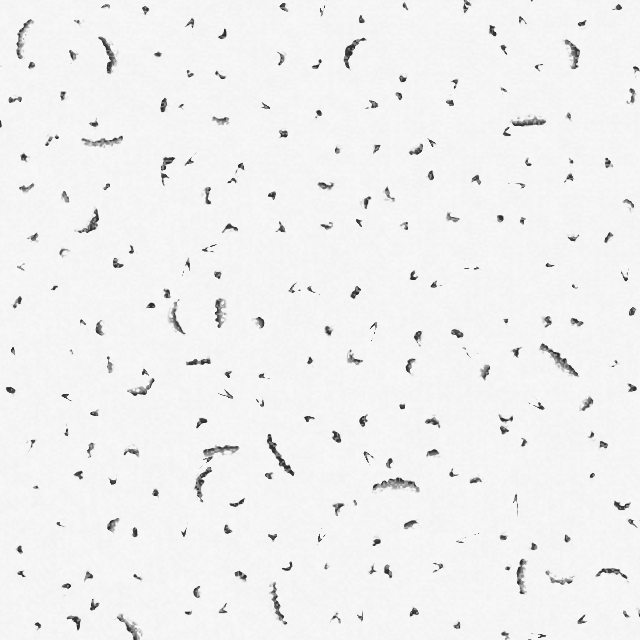
Write a Shadertoy shader that draws this texture.

```glsl
// Pale paper scattered with charcoal specks, short dashes and long bent strokes.
// Each cell of a jittered grid owns one mark: a bent capsule whose rim and
// tone are broken up by value noise, with a dusty smudge along one side.

const float CELLS = 15.0;            // marks across the canvas
const float JITTER = 0.84;           // share of a cell a mark may wander in
const float LONG_SHARE = 0.10;       // share of long strokes
const float DASH_SHARE = 0.30;       // share of short dashes
const float EDGE = 0.0013;           // softness of the rim
const float ROUGHNESS = 0.0068;      // how far noise pushes the rim
const float RIM_SCALE = 190.0;       // noise cells across the canvas
const float GRAIN_SCALE = 330.0;
const float FIBRE_SCALE = 260.0;
const float PAPER_CONTRAST = 0.020;
const vec3 PAPER = vec3(0.962);
const vec3 CHARCOAL = vec3(0.17);

float hash(vec2 p) {
    return fract(sin(dot(p, vec2(127.1, 311.7))) * 43758.5453);
}

float noise(vec2 p) {
    vec2 i = floor(p), f = fract(p);
    f = f * f * (3.0 - 2.0 * f);
    float low = mix(hash(i), hash(i + vec2(1, 0)), f.x);
    float high = mix(hash(i + vec2(0, 1)), hash(i + vec2(1, 1)), f.x);
    return mix(low, high, f.y);
}

// Amount of charcoal that the mark of one cell leaves at uv
float markInk(vec2 uv, vec2 cell, float rim, float grain, float edge) {
    vec2 wander = vec2(hash(cell + 3.1), hash(cell + 17.7)) - 0.5;
    vec2 p = uv - (cell + 0.5 + JITTER * wander) / CELLS;

    // Kind of mark: speck, dash or long stroke
    float kind = hash(cell + 41.3);
    float size = hash(cell + 59.9);
    float halfLength = mix(0.0003, 0.0024, size);
    float radius = mix(0.0029, 0.0044, hash(cell + 67.2));
    float bend = hash(cell + 83.4) - 0.5;
    float dust = 0.25;
    if (kind < LONG_SHARE) {
        halfLength = mix(0.017, 0.033, size);
        radius *= 1.28;
        dust = hash(cell + 91.6);
    } else if (kind < LONG_SHARE + DASH_SHARE) {
        halfLength = mix(0.0045, 0.0100, size);
        radius *= 1.08;
        dust = 0.8 * hash(cell + 91.6);
    }

    // Distance to a bent segment
    float angle = 6.2832 * hash(cell + 29.5);
    float c = cos(angle), s = sin(angle);
    vec2 q = vec2(c * p.x + s * p.y, c * p.y - s * p.x);
    q.y -= 0.9 * bend * (q.x * q.x / halfLength - 0.33 * halfLength);
    float along = clamp(q.x, -halfLength, halfLength);
    float d = length(vec2(q.x - along, q.y));
    radius *= 1.0 - 0.25 * abs(along) / halfLength * step(0.004, halfLength);

    // Grainy body, paler toward its dusty side
    float body = smoothstep(-edge, edge, radius - d + ROUGHNESS * (rim - 0.5));
    float side = smoothstep(-1.0, 0.8, q.y / radius);
    float tone = mix(0.58, 1.0, smoothstep(0.2, 0.55, grain));
    tone *= 1.0 - 0.65 * dust * side;

    // Loose dust beyond the rim
    float spread = length(vec2(q.x - along, q.y - 0.8 * radius));
    float smudge = smoothstep(2.0 * radius, 0.5 * radius, spread);
    smudge *= 0.6 * dust * smoothstep(0.42, 0.75, 0.5 * (rim + grain));
    return max(body * tone, smudge);
}

void mainImage(out vec4 fragColor, in vec2 fragCoord) {
    vec2 uv = fragCoord / iResolution.y;
    float edge = max(EDGE, 0.6 / iResolution.y);
    float rim = noise(uv * RIM_SCALE);
    float grain = noise(uv * GRAIN_SCALE + 37.0);

    // Darkest mark among the neighbouring cells
    vec2 home = floor(uv * CELLS);
    float ink = 0.0;
    for (int y = -1; y <= 1; y++) {
        for (int x = -1; x <= 1; x++) {
            vec2 cell = home + vec2(x, y);
            ink = max(ink, markInk(uv, cell, rim, grain, edge));
        }
    }

    // Faint paper fibre
    float fibre = noise(uv * FIBRE_SCALE + 71.0) - 0.5;
    fibre += 0.4 * (noise(uv * FIBRE_SCALE * 0.2) - 0.5);
    vec3 paper = PAPER + PAPER_CONTRAST * fibre;
    fragColor = vec4(mix(paper, CHARCOAL, ink), 1.0);
}
```
